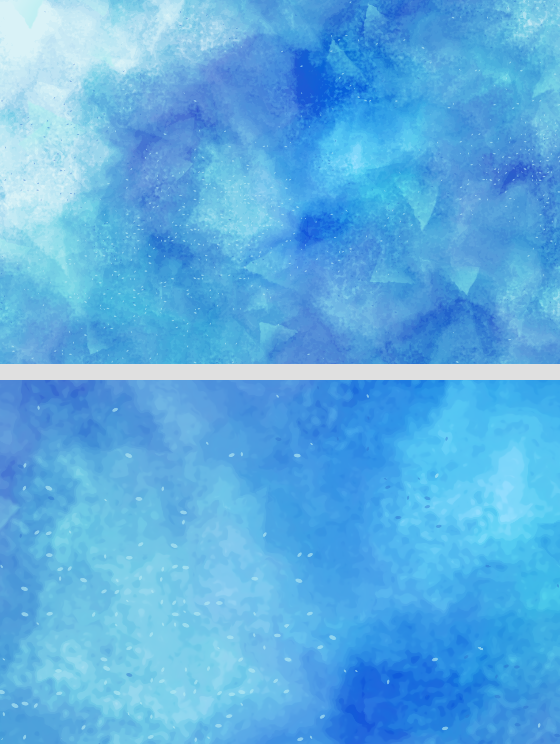
Top, the full canvas; bottom, a detail of the centre.
This background is drawn by a Shadertoy shader. Its source:

```glsl
// Layered watercolour in blues: broad soft washes bent by gradient noise,
// translucent angular shards, paper grain with stepped pigment, and clusters
// of small pale splatter. Coordinates are in units of the canvas height.

vec2 hash2(vec2 p) {
    vec3 q = fract(p.xyx * vec3(0.1031, 0.1030, 0.0973));
    q += dot(q, q.yzx + 33.33);
    return fract((q.xx + q.yz) * q.zy);
}

float cornerDot(vec2 cell, vec2 offset) {
    float angle = 6.2832 * hash2(cell + 57.0).x;
    return dot(vec2(cos(angle), sin(angle)), offset);
}

float gradientNoise(vec2 p) {
    vec2 i = floor(p), f = fract(p);
    vec2 u = f * f * f * (f * (f * 6.0 - 15.0) + 10.0);
    vec2 e = vec2(1.0, 0.0);
    return mix(mix(cornerDot(i, f), cornerDot(i + e, f - e), u.x),
               mix(cornerDot(i + e.yx, f - e.yx), cornerDot(i + 1.0, f - 1.0), u.x), u.y);
}

float fbm(vec2 p) {
    float sum = 0.0, gain = 1.0;
    for (int i = 0; i < 6; i++) {
        sum += gain * gradientNoise(p);
        p = mat2(1.6, 1.2, -1.2, 1.6) * p + 7.3;
        gain *= 0.58;
    }
    return sum;
}

// Soft round stain, 1 at its centre
float wash(vec2 p, vec2 centre, float radius) {
    vec2 d = (p - centre) / radius;
    return exp(-dot(d, d));
}

// Scattered translucent triangles: x shifts the tone, y adds mint
vec2 shards(vec2 p, float scale, float seed) {
    vec2 sum = vec2(0.0), base = floor(p * scale);
    for (int k = 0; k < 9; k++) {
        vec2 cell = base + vec2(k % 3 - 1, k / 3 - 1);
        vec2 kind = hash2(cell + seed), spin = hash2(cell + seed + 19.0);
        vec2 local = p * scale - cell - 0.2 - 0.6 * hash2(cell + seed + 41.0);
        float d = length(local) - 0.6 - 0.3 * spin.y;
        for (int side = 0; side < 3; side++) {
            vec2 r = hash2(cell + seed + 83.0 + 11.0 * float(side));
            float angle = 6.2832 * spin.x + 2.094 * float(side) + 0.5 * (r.x - 0.5);
            d = max(d, dot(local, vec2(cos(angle), sin(angle))) - 0.12 - 0.25 * r.y);
        }
        // Each shard dissolves towards one side
        float fade = 6.2832 * spin.y;
        float body = smoothstep(0.02, -0.02, d)
                   * smoothstep(-0.4, 0.5, dot(local, vec2(cos(fade), sin(fade))));
        sum += body * step(0.2, kind.x) * vec2((kind.y - 0.47) * 0.42, step(0.9, kind.y));
    }
    return sum;
}

// Small tilted flecks; density is the chance of one per cell
float splatter(vec2 p, float scale, float density) {
    vec2 cell = floor(p * scale), r = hash2(cell + 5.0);
    vec2 local = fract(p * scale) - 0.35 - 0.3 * hash2(cell + 29.0);
    float angle = 0.6 + 3.0 * r.y, blur = scale / iResolution.y;
    local = mat2(cos(angle), sin(angle), -sin(angle), cos(angle)) * local;
    float d = length(local * vec2(1.0, 1.8)) - 0.1 - 0.2 * r.y;
    return smoothstep(blur, -blur * 0.6, d) * step(r.x, density);
}

// Pigment from deep blue to near white
vec3 pigment(float t) {
    vec3 c = mix(vec3(0.14, 0.39, 0.80), vec3(0.27, 0.57, 0.84), clamp(t / 0.25, 0.0, 1.0));
    c = mix(c, vec3(0.36, 0.67, 0.87), clamp((t - 0.25) / 0.25, 0.0, 1.0));
    c = mix(c, vec3(0.47, 0.79, 0.90), clamp((t - 0.5) / 0.22, 0.0, 1.0));
    c = mix(c, vec3(0.72, 0.89, 0.95), clamp((t - 0.72) / 0.25, 0.0, 1.0));
    return mix(c, vec3(0.85, 0.95, 0.97), clamp((t - 0.97) / 0.25, 0.0, 1.0));
}

void mainImage(out vec4 fragColor, in vec2 fragCoord) {
    vec2 p = fragCoord / iResolution.y;
    float grain = gradientNoise(p * 130.0) + 0.8 * gradientNoise(p * 67.0 + 9.0)
                + 0.6 * gradientNoise(p * 33.0 + 5.0);
    vec2 bend = vec2(fbm(p * 4.0 + 3.0), fbm(p * 4.0 + 31.0));
    vec2 q = p + 0.09 * bend + 0.01 * grain;

    // Broad light and dark washes
    float tone = 0.42 + 0.52 * fbm(q * 3.2 + 11.0);
    tone += 0.75 * wash(q, vec2(0.08, 0.95), 0.30) + 0.42 * wash(q, vec2(0.05, 0.50), 0.26);
    tone += 0.26 * wash(q, vec2(0.72, 0.45), 0.13) + 0.14 * wash(q, vec2(1.02, 0.50), 0.20);
    tone += 0.28 * wash(q, vec2(1.50, 0.97), 0.16) + 0.20 * wash(q, vec2(0.50, 0.90), 0.20);
    tone -= 0.28 * wash(q, vec2(0.88, 0.79), 0.17) + 0.20 * wash(q, vec2(1.16, 0.86), 0.20);
    tone -= 0.28 * wash(q, vec2(0.83, 0.34), 0.11) + 0.30 * wash(q, vec2(1.06, 0.02), 0.20);
    tone -= 0.22 * wash(q, vec2(0.42, 0.62), 0.20);

    // Shards, dry-brush scuffs and paper grain
    vec2 ragged = p + 0.02 * bend + 0.003 * grain, facets = vec2(0.0);
    for (float scale = 3.5; scale < 12.0; scale *= 1.6)
        facets += shards(ragged, scale, scale * 17.0) * vec2(1.0, step(5.0, scale));
    float patches = smoothstep(-0.1, 0.4, fbm(p * 3.5 + 47.0));
    tone += 0.85 * facets.x + (0.08 + 0.06 * patches) * grain;
    tone += 0.14 * patches * smoothstep(0.05, 0.35, gradientNoise(p * 85.0 + 17.0));
    float steps = tone * 13.0;
    tone = mix(tone, (floor(steps) + smoothstep(0.3, 0.7, fract(steps))) / 13.0, 0.75);

    // Drift between violet, azure, cyan and mint
    float violet = 0.9 * fbm(q * 3.0 + 83.0) + 0.45 * wash(q, vec2(0.52, 0.68), 0.30)
                 - 0.6 * wash(q, vec2(1.02, 0.50), 0.20) - 0.4 * wash(q, vec2(0.35, 0.15), 0.30);
    float azure = wash(q, vec2(0.96, 0.66), 0.22) + 0.8 * wash(q, vec2(0.84, 0.36), 0.15);
    float mint = 0.4 * facets.y + 0.4 * wash(q, vec2(0.14, 0.25), 0.12);
    vec3 colour = pigment(tone);
    colour += violet * vec3(0.09, -0.06, 0.0) * smoothstep(1.2, 0.7, tone);
    colour += azure * vec3(-0.10, -0.02, 0.06);
    colour = mix(colour, vec3(0.54, 0.91, 0.91), clamp(mint, 0.0, 0.6));

    // Pale splatter in clusters, with a few deep flecks
    float cluster = 0.5 * wash(q, vec2(0.66, 0.40), 0.14) + 0.4 * wash(q, vec2(1.44, 0.56), 0.16)
                  + 0.25 * wash(q, vec2(0.35, 0.24), 0.25) + 0.08 * patches;
    colour = mix(colour, vec3(0.70, 0.91, 0.95), 0.65 * splatter(p, 96.0, 0.5 * cluster));
    colour = mix(colour, vec3(0.16, 0.42, 0.80), 0.4 * splatter(p + 3.7, 110.0, 0.07 * patches));
    fragColor = vec4(clamp(colour, 0.0, 1.0), 1.0);
}
```
